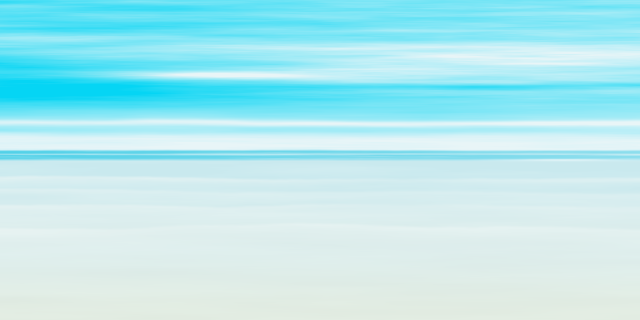
Reproduce this texture procedurally as a WebGL 1 fragment shader.

```glsl
precision highp float;
// Bright cyan sky with wind-drawn cirrus above a pale, layered sea of cloud.
uniform vec2 u_resolution;

const vec3 DEEP_CYAN = vec3(0.02, 0.835, 0.955);
const vec3 CLOUD_WHITE = vec3(0.91, 0.96, 0.97);
const float HORIZON = 0.503;

float hash(vec2 p) {
  vec3 q = fract(vec3(p.xyx) * 0.1031);
  q += dot(q, q.yzx + 33.33);
  return fract((q.x + q.y) * q.z);
}

float noise(vec2 p) {
  vec2 i = floor(p);
  vec2 f = fract(p);
  f = f * f * (3.0 - 2.0 * f);
  return mix(mix(hash(i), hash(i + vec2(1.0, 0.0)), f.x),
             mix(hash(i + vec2(0.0, 1.0)), hash(i + 1.0), f.x), f.y);
}

float fbm(vec2 p) {
  float sum = 0.0;
  float weight = 0.5;
  for (int i = 0; i < 5; i++) {
    sum += weight * noise(p);
    p = p * 2.03 + vec2(17.3, 9.1);
    weight *= 0.5;
  }
  return sum;
}

// Soft elliptical patch.
float patchAt(vec2 p, vec2 center, vec2 radius) {
  vec2 d = (p - center) / radius;
  return exp(-dot(d, d));
}

// Soft horizontal band.
float band(float y, float center, float halfWidth) {
  float d = (y - center) / halfWidth;
  return exp(-d * d);
}

// Depth runs downward from 0 at the top edge to 1 at the bottom.
vec3 skyColor(vec2 p) {
  float slow = fbm(vec2(p.x * 3.0, p.y * 9.0) + 4.0) - 0.48;
  vec2 w = p + vec2(0.0, 0.02 * slow);

  float haze = 0.38 + 0.14 * p.x + 0.12 * slow;
  haze += 0.40 * patchAt(w, vec2(0.84, 0.175), vec2(0.38, 0.075));
  haze += 0.20 * patchAt(w, vec2(0.62, 0.245), vec2(0.30, 0.022));
  haze += 0.32 * patchAt(w, vec2(0.06, 0.114), vec2(0.14, 0.014));
  haze += 0.16 * patchAt(w, vec2(0.25, 0.155), vec2(0.28, 0.030));
  haze += 0.48 * patchAt(w, vec2(0.31, 0.236), vec2(0.20, 0.014));
  haze -= 0.28 * patchAt(w, vec2(0.0, 0.205), vec2(0.16, 0.028));
  haze -= 0.46 * patchAt(w, vec2(0.08, 0.288), vec2(0.36, 0.042));
  haze -= 0.32 * patchAt(w, vec2(0.78, 0.270), vec2(0.34, 0.009));
  haze -= 0.12 * patchAt(w, vec2(0.25, 0.04), vec2(0.30, 0.04));

  // Fine filaments, strongest in the upper half of the sky.
  float broad = fbm(vec2(p.x * 4.0 + p.y * 3.0, p.y * 42.0)) - 0.48;
  float fine = fbm(vec2(p.x * 7.0 - p.y * 5.0, p.y * 125.0) + 31.0) - 0.48;
  float calm = 1.0 - smoothstep(0.27, 0.36, p.y);
  haze += (0.48 * broad + 0.26 * fine) * mix(0.28, 1.0, calm);

  // Level streaks and the white veil over the horizon.
  haze += 0.27 * smoothstep(0.32, 0.40, p.y);
  haze += 0.30 * band(w.y, 0.384, 0.010);
  haze = mix(haze, 0.98 + 0.12 * fine, smoothstep(0.405, 0.435, w.y));
  return mix(DEEP_CYAN, CLOUD_WHITE, clamp(haze, 0.0, 1.0));
}

vec3 horizonColor(vec2 p) {
  float streak = fbm(vec2(p.x * 5.0, p.y * 190.0) + 12.0) - 0.48;
  vec3 color = mix(vec3(0.32, 0.82, 0.91), vec3(0.55, 0.87, 0.93), p.x);
  float light = 0.5 * band(p.y, 0.482, 0.0035) + 0.8 * streak;
  return mix(color, CLOUD_WHITE, clamp(light, 0.0, 1.0));
}

// A bright crest that fades downward into the next shaded hollow.
float crest(vec2 p, float level, float fall, float seed) {
  float bumps = fbm(vec2(p.x * 6.0, seed)) - 0.48;
  float swell = noise(vec2(p.x * 2.2, seed + 5.0)) - 0.5;
  float d = p.y - level - 0.022 * bumps - 0.016 * swell;
  float density = 0.45 + 0.75 * noise(vec2(p.x * 3.0, seed + 20.0));
  return density * smoothstep(-0.005, 0.007, d) * exp(-max(d, 0.0) / fall);
}

vec3 cloudSeaColor(vec2 p) {
  vec3 color = mix(vec3(0.79, 0.915, 0.935), vec3(0.865, 0.93, 0.925),
                   smoothstep(0.53, 0.76, p.y));
  color = mix(color, vec3(0.885, 0.925, 0.885), smoothstep(0.76, 1.0, p.y));
  float white = 0.0;
  for (int i = 0; i < 4; i++) {
    float k = float(i);
    float level = 0.555 + 0.038 * k + 0.0135 * k * (k - 1.0) * 0.5;
    white += 0.65 * crest(p, level, 0.020 + 0.006 * k, 7.0 * k + 3.0);
  }
  float veil = fbm(vec2(p.x * 4.0, p.y * 34.0) + 50.0) - 0.48;
  float settle = 1.0 - smoothstep(0.68, 0.82, p.y);
  white += 0.5 * veil * settle;
  color = mix(color, vec3(0.925, 0.96, 0.955), clamp(white, 0.0, 0.9));
  return color + 0.025 * veil * (1.0 - 0.6 * settle);
}

void main() {
  vec2 uv = gl_FragCoord.xy / u_resolution;
  vec2 p = vec2(uv.x, 1.0 - uv.y);
  float waver = 0.004 * (fbm(vec2(p.x * 8.0, 2.0)) - 0.48);
  vec3 color = mix(skyColor(p), horizonColor(p), smoothstep(0.466, 0.475, p.y + waver));
  color = mix(color, cloudSeaColor(p), smoothstep(-0.007, 0.003, p.y + waver - HORIZON));
  float rim = band(p.y + waver, HORIZON - 0.003, 0.004);
  rim *= 0.25 + 0.65 * patchAt(p, vec2(0.88, 0.5), vec2(0.10, 0.1));
  gl_FragColor = vec4(mix(color, CLOUD_WHITE, rim), 1.0);
}
```
